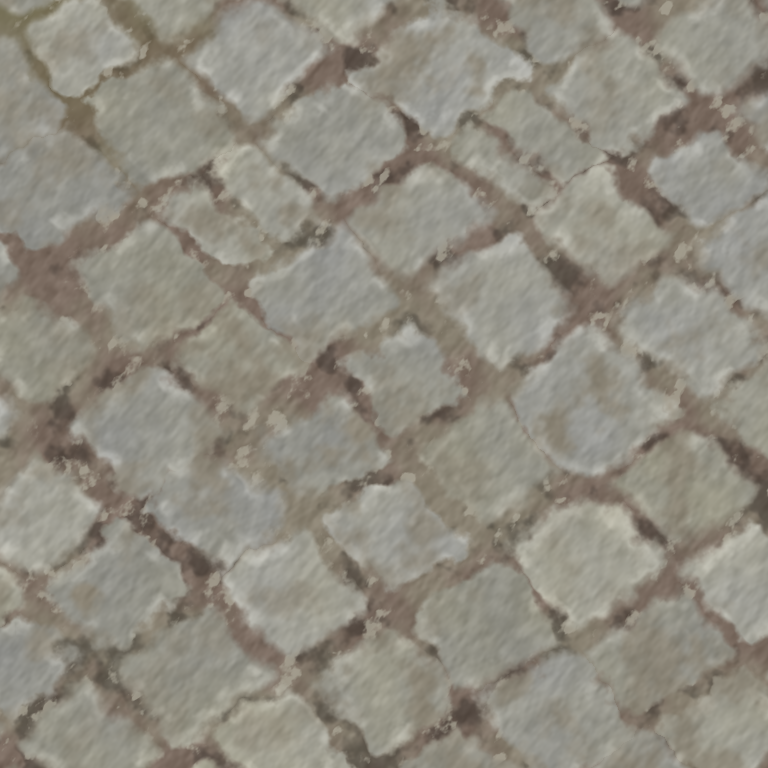
A three.js fragment shader for this texture:

```glsl
// Worn grey cobblestones laid in diagonal rows with earthy, reddish joints.
#define AXIS_A vec2(0.126, 0.088)      // step to the next stone, up and right
#define AXIS_B vec2(0.108, -0.112)     // step to the next stone, down and right
#define ORIGIN vec2(0.176, 0.434)      // centre of one stone
#define HALF_SIZE 0.425                // mean half width, in cells
#define JITTER 0.15                    // stone displacement, in cells
#define RAGGED 0.13                    // roughness of the stone outlines
#define EDGE 0.04                      // softness of the outlines
#define GRAIN 0.15                     // strength of the stone grain
#define STONE_COOL vec3(0.580, 0.582, 0.566)
#define STONE_WARM vec3(0.622, 0.612, 0.545)
#define JOINT_RED vec3(0.475, 0.415, 0.372)
#define JOINT_SAND vec3(0.530, 0.500, 0.438)

varying vec2 vUv;

float hash(vec2 p) {
  return fract(sin(dot(p, vec2(127.1, 311.7))) * 43758.5453);
}

vec2 hash2(vec2 p) {
  return vec2(hash(p), hash(p + 37.3));
}

float noise(vec2 p) {
  vec2 i = floor(p), f = fract(p);
  f = f * f * (3.0 - 2.0 * f);
  return mix(mix(hash(i), hash(i + vec2(1.0, 0.0)), f.x),
             mix(hash(i + vec2(0.0, 1.0)), hash(i + 1.0), f.x), f.y);
}

float fbm(vec2 p) {
  float sum = 0.0, amp = 0.5;
  for (int i = 0; i < 4; i++) {
    sum += amp * noise(p);
    p = mat2(1.6, 1.2, -1.2, 1.6) * p + 5.7;
    amp *= 0.5;
  }
  return sum / 0.9375;
}

float cross2(vec2 a, vec2 b) {
  return a.x * b.y - a.y * b.x;
}

// Canvas position to lattice cells
vec2 toCells(vec2 p) {
  p -= ORIGIN;
  return vec2(cross2(p, AXIS_B), cross2(AXIS_A, p)) / cross2(AXIS_A, AXIS_B);
}

// Signed distance to the rounded stone of one cell; a few stones are split
float stoneDistance(vec2 q, vec2 id) {
  vec2 l = q - id - JITTER * (hash2(id + 3.1) - 0.5);
  float turn = 0.36 * (hash(id + 8.4) - 0.5);
  l = mat2(cos(turn), sin(turn), -sin(turn), cos(turn)) * l;
  vec2 size = HALF_SIZE + 0.13 * (hash2(id + 15.2) - 0.5);
  float corner = 0.06 + 0.10 * hash(id + 21.7);
  vec2 d = abs(l) - size + corner;
  float dist = length(max(d, 0.0)) + min(max(d.x, d.y), 0.0) - corner;
  if (hash(id + 51.9) > 0.95) dist = max(dist, 0.05 - abs(l.x + 0.08));
  return dist;
}

void main() {
  vec2 p = vUv;

  // Bend the rows, then roughen the outlines
  vec2 bend = vec2(noise(p * 3.0 + 2.0), noise(p * 3.0 + 19.0)) - 0.5;
  vec2 rough = vec2(fbm(p * 28.0), fbm(p * 28.0 + 31.0)) - 0.5;
  vec2 q = toCells(p) + 0.28 * bend + 1.6 * RAGGED * rough;

  // Nearest stone
  float dist = 10.0;
  vec2 id = vec2(0.0);
  vec2 cell = floor(q + 0.5);
  for (int j = -1; j <= 1; j++) {
    for (int i = -1; i <= 1; i++) {
      vec2 c = cell + vec2(float(i), float(j));
      float d = stoneDistance(q, c);
      if (d < dist) { dist = d; id = c; }
    }
  }
  dist += RAGGED * (fbm(p * 45.0 + 7.0) - 0.5) * (0.5 + hash(id + 6.6));
  float blur = EDGE * (0.7 + 1.6 * noise(p * 9.0 + 25.0));
  float stone = 1.0 - smoothstep(-blur, blur, dist);

  // Slanted streaky grain
  vec2 s = vec2(0.64 * p.x + 0.77 * p.y, 0.77 * p.x - 0.64 * p.y);
  float grain = noise(s * vec2(52.0, 125.0)) * 0.5
              + noise(s * vec2(90.0, 200.0) + 9.0) * 0.35
              + noise(s * vec2(170.0, 260.0) + 4.0) * 0.15 - 0.5;
  float blotch = fbm(p * 14.0 + 40.0);

  // Stone face: tint per stone, pale worn rim, earth on the surface
  float tint = 0.6 * hash(id + 11.3) + 0.9 * (blotch - 0.5) + 0.15;
  vec3 face = mix(STONE_COOL, STONE_WARM, clamp(tint, 0.0, 1.0));
  face += 0.07 * (hash(id + 29.0) - 0.5) + GRAIN * grain;
  float rim = smoothstep(-0.16, -0.05, dist) * smoothstep(0.45, 0.75, noise(s * 40.0));
  face += 0.09 * rim;
  float dirt = smoothstep(0.48, 0.75, fbm(p * 18.0 + 63.0)) * (0.3 + 0.6 * hash(id + 17.0));
  face = mix(face, JOINT_SAND + 0.8 * GRAIN * grain, dirt);

  // Joint: red earth and sand, dark gaps, faint moss near the upper left
  vec3 joint = mix(JOINT_RED, JOINT_SAND, smoothstep(0.35, 0.7, fbm(p * 12.0 + 80.0)));
  joint += GRAIN * grain;
  float gap = smoothstep(0.5, 0.72, fbm(p * 26.0 + 14.0));
  joint *= 1.0 - 0.28 * gap * smoothstep(-0.04, 0.04, dist);
  float moss = smoothstep(0.35, 0.0, distance(p, vec2(0.08, 1.0))) * noise(p * 14.0 + 3.0);
  joint = mix(joint, vec3(0.43, 0.41, 0.29), moss);

  // Pale chips and grit lying in the joints
  float chip = smoothstep(0.62, 0.76, fbm(s * vec2(38.0, 55.0) + 70.0));
  joint = mix(joint, vec3(0.66, 0.64, 0.58), 0.8 * chip);

  gl_FragColor = vec4(mix(joint, face, stone), 1.0);
}
```
